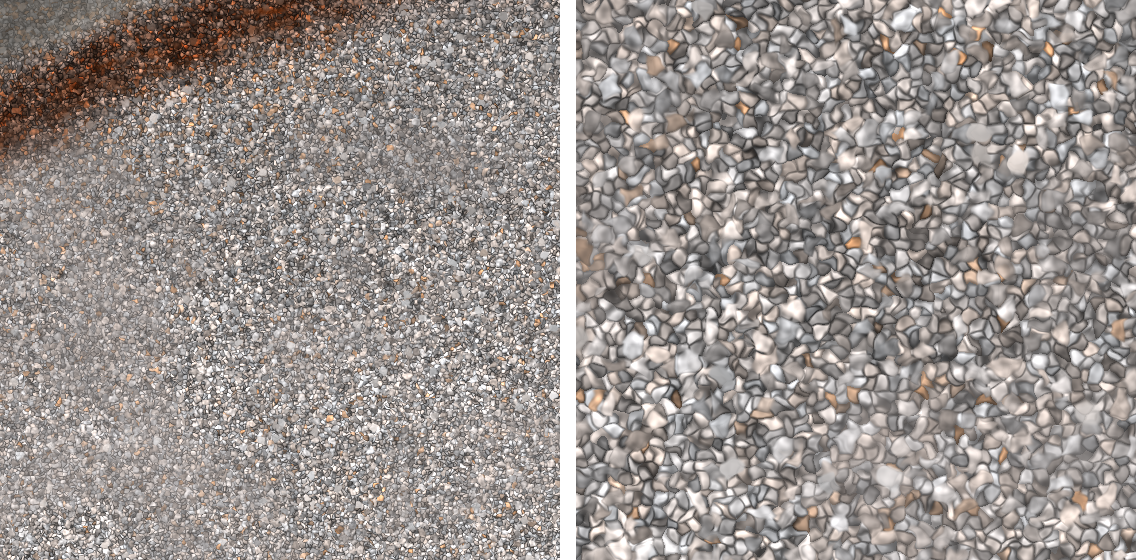
Left, the full canvas; right, a detail of the centre.
Give the GLSL for this texture, as a three.js fragment shader.

```glsl
// Fine grey gravel with scattered pebbles, worn patches and a dark rusty seam across the upper left.
varying vec2 vUv;

struct Stone {
  float gap;    // 0 at the border with the nearest neighbour
  vec2 offset;  // from the point to the stone centre
  vec2 id;
};

vec2 hash2(vec2 p) {
  p = vec2(dot(p, vec2(127.1, 311.7)), dot(p, vec2(269.5, 183.3)));
  return fract(sin(p) * 43758.5);
}

float cornerSlope(vec2 corner, vec2 f, vec2 o) {
  return dot(hash2(corner + o) * 2.0 - 1.0, f - o);
}

float gradientNoise(vec2 p) {
  vec2 i = floor(p), f = fract(p);
  vec2 u = f * f * f * (f * (f * 6.0 - 15.0) + 10.0);
  float low = mix(cornerSlope(i, f, vec2(0.0)), cornerSlope(i, f, vec2(1.0, 0.0)), u.x);
  float high = mix(cornerSlope(i, f, vec2(0.0, 1.0)), cornerSlope(i, f, vec2(1.0)), u.x);
  return mix(low, high, u.y);
}

float fbm(vec2 p) {
  float sum = 0.0, amp = 0.6;
  for (int i = 0; i < 4; i++) {
    sum += amp * gradientNoise(p);
    p = mat2(1.6, 1.2, -1.2, 1.6) * p + 7.3;
    amp *= 0.5;
  }
  return sum;
}

// Cellular stones, each stretched in its own direction
Stone findStone(vec2 p) {
  Stone s;
  float nearest = 9.0, second = 9.0;
  for (int y = -1; y <= 1; y++) {
    for (int x = -1; x <= 1; x++) {
      vec2 id = floor(p) + vec2(float(x), float(y));
      vec2 r = id + hash2(id) - p;
      float turn = 6.28 * hash2(id + 17.0).x;
      vec2 axis = vec2(cos(turn), sin(turn));
      float d = length(vec2(dot(r, axis) * 0.8, dot(r, vec2(-axis.y, axis.x)) * 1.25));
      if (d < nearest) {
        second = nearest;
        nearest = d;
        s.offset = r;
        s.id = id;
      } else {
        second = min(second, d);
      }
    }
  }
  s.gap = second - nearest;
  return s;
}

// Grey stone tones, cool to pinkish, with a few ochre ones
vec3 stoneColor(Stone s, float ochre) {
  vec2 h = hash2(s.id + 41.0), k = hash2(s.id + 83.0);
  vec3 tint = mix(vec3(0.98, 0.99, 1.01), vec3(1.07, 0.99, 0.94), h.y);
  tint = mix(tint, vec3(1.12, 0.83, 0.6), step(1.0 - ochre, k.x) * (0.3 + 0.7 * k.y));
  float light = 1.0 + 0.25 * dot(s.offset, vec2(0.5, -0.8));
  return mix(0.5, 0.92, h.x) * light * tint;
}

void main() {
  vec2 uv = vUv;
  vec2 p = uv + 0.005 * vec2(gradientNoise(uv * 110.0), gradientNoise(uv * 110.0 + 31.0));

  // Height above the seam, which rises from the left edge to the top
  float wobble = fbm(uv * 6.0 + 3.0);
  float rise = uv.y - (0.79 + 0.5 * uv.x - 0.2 * uv.x * uv.x) + 0.04 * wobble;
  float fade = 1.0 - smoothstep(0.5, 0.85, uv.x);
  float seam = smoothstep(-0.15, 0.0, rise) * (1.0 - smoothstep(0.03, 0.11, rise));
  float corner = smoothstep(0.05, 0.12, rise);
  float ochre = 0.04 + 0.26 * smoothstep(-0.35, -0.02, rise) * fade;

  // Fine gravel with uneven gaps, then larger stones on top
  float shade = 0.52 + 0.4 * gradientNoise(uv * 60.0 + 5.0);
  Stone fine = findStone(p * 145.0);
  vec3 color = stoneColor(fine, ochre) * mix(shade, 1.0, smoothstep(0.0, 0.5, fine.gap));
  Stone coarse = findStone(p * 88.0 + 11.0);
  float coarseMask = smoothstep(0.02, 0.3, coarse.gap) * step(0.68, hash2(coarse.id + 5.0).x);
  vec3 coarseColor = stoneColor(coarse, ochre) * mix(0.65, 1.0, smoothstep(0.0, 0.5, coarse.gap));
  color = mix(color, coarseColor, 0.9 * coarseMask);
  color *= 1.0 + 0.42 * gradientNoise(uv * 190.0) + 0.4 * gradientNoise(uv * 105.0 + 15.0);

  // Worn patches lose contrast, mostly to the lower left
  float calm = fbm(uv * 3.2 + 9.0) + 0.5 * fbm(uv * 9.0) + 0.14 - 0.3 * uv.x;
  calm = smoothstep(-0.15, 0.3, calm) * (1.0 - smoothstep(0.7, 0.85, uv.y));
  color = mix(color, vec3(0.58, 0.55, 0.54), 0.42 * calm);

  // Rare pale pebbles
  Stone pebble = findStone(p * 52.0 + 23.0);
  float pebbleMask = smoothstep(0.04, 0.2, pebble.gap) * (1.0 - smoothstep(0.3, 0.46, length(pebble.offset)));
  pebbleMask *= step(0.95, hash2(pebble.id + 3.0).x) * (1.0 - 0.4 * calm);
  color = mix(color, stoneColor(pebble, ochre) * 0.6 + 0.32, 0.9 * pebbleMask);

  // Broad light: paler below, darker above, with soft blotches
  color *= mix(1.12, 0.98, smoothstep(0.1, 0.9, uv.y)) * (1.0 + 0.18 * fbm(uv * 5.0 + 40.0));

  // Dim, blurred corner above the seam
  float haze = 0.38 + 0.35 * fbm(uv * 24.0) + 0.2 * smoothstep(0.17, 0.07, rise) * smoothstep(0.04, 0.16, uv.x);
  color = mix(color, mix(color * 0.75, haze * vec3(1.0, 0.96, 0.9), 0.6), corner);

  // Dark stained seam with broken rust veins
  vec3 stained = color * color * vec3(0.7, 0.52, 0.42) + vec3(0.04, 0.02, 0.01);
  float patchy = clamp(0.85 + 0.7 * fbm(uv * 16.0 + 90.0), 0.0, 1.0);
  color = mix(color, stained, seam * patchy * mix(0.4, 1.0, fade));
  float streak = rise + 0.05 * fbm(uv * vec2(9.0, 14.0) + 60.0);
  float vein = exp(-pow(streak / 0.008, 2.0)) + 0.5 * exp(-pow((streak + 0.035) / 0.011, 2.0));
  vein *= smoothstep(-0.15, 0.25, fbm(uv * 11.0 + 71.0)) * fade;
  vec3 rust = vec3(0.44, 0.19, 0.06) * (0.75 + 0.5 * color.r + 0.6 * gradientNoise(uv * 90.0));
  color = mix(color, rust, 0.8 * clamp(vein, 0.0, 1.0));

  gl_FragColor = vec4(clamp(color, 0.0, 1.0), 1.0);
}
```
